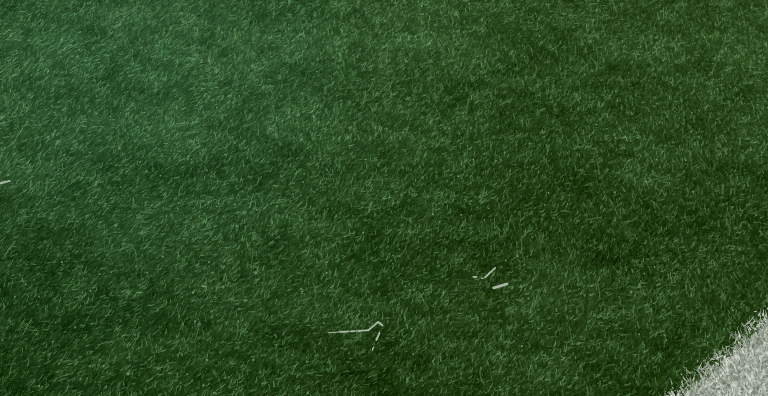
A Shadertoy shader for this texture:

```glsl
float hash(vec2 p) {
    return fract(sin(dot(p, vec2(127.1, 311.7))) * 43758.5453);
}

float noise(vec2 p) {
    vec2 i = floor(p), f = fract(p);
    f = f * f * (3.0 - 2.0 * f);
    return mix(mix(hash(i), hash(i + vec2(1, 0)), f.x),
               mix(hash(i + vec2(0, 1)), hash(i + vec2(1, 1)), f.x), f.y);
}

// Distance to a segment in x, position along it in y
vec2 segment(vec2 p, vec2 a, vec2 b) {
    vec2 d = b - a;
    float t = clamp(dot(p - a, d) / dot(d, d), 0.0, 1.0);
    return vec2(length(p - a - d * t), t);
}

vec3 grassColor(float tone, float cool) {
    vec3 c = mix(vec3(0.085, 0.185, 0.03), vec3(0.30, 0.445, 0.26), tone);
    return c + cool * vec3(-0.02, 0.005, 0.025);
}

vec3 whiteColor(float tone) {
    return mix(vec3(0.42, 0.46, 0.39), vec3(0.82, 0.84, 0.81), tone);
}

// Positive on the painted corner
float paintSide(vec2 q) {
    return dot(q - vec2(0.72, 0.0), vec2(0.576, -0.82));
}

void mainImage(out vec4 fragColor, in vec2 fragCoord) {
    vec2 p = fragCoord / iResolution.y;

    // Ground recedes towards the top
    float scale = 1.0 - 0.3 * p.y;
    vec2 q = vec2((p.x - 0.97) / scale, -log(scale) / 0.3);
    float soft = (0.0020 + 0.0010 * p.y) / scale;

    // Broad light: cool glow at upper left, paler far edge
    vec2 g = (p - vec2(0.38, 0.84)) * vec2(1.3, 1.8);
    float glow = exp(-dot(g, g));
    float cool = 0.9 * glow + 0.5 * (1.0 - smoothstep(0.0, 1.3, p.x)) - 0.15;
    float light = 0.24 * glow + 0.16 * smoothstep(0.4, 1.0, p.y) - 0.14;
    light += 0.2 * (noise(p * vec2(3.0, 9.0)) - 0.5);

    // Shaded thatch under the blades
    vec2 slant = mat2(0.8, -0.6, 0.6, 0.8) * q;
    float thatch = noise(slant * vec2(90.0, 190.0));
    vec3 color = grassColor(0.05 + 0.4 * thatch + light, cool);
    color = mix(color, whiteColor(0.4 * thatch), smoothstep(0.0, 0.03, paintSide(q)));

    // Overlapping layers of blades, one per cell, finer each time
    for (int layer = 0; layer < 5; layer++) {
        float grid = 38.0 + 13.0 * float(layer);
        vec2 home = floor(q * grid);
        for (int j = 1; j >= -1; j--) {
            for (int i = -1; i <= 1; i++) {
                vec2 cell = home + vec2(i, j);
                vec2 seed = cell + 17.3 * float(layer);
                float h = hash(seed + 5.1);
                vec2 mid = (cell + vec2(hash(seed), hash(seed + 2.7))) / grid;
                float bend = 0.65 * hash(seed + 9.4) + 0.35 * noise(mid * 16.0);
                float angle = mix(-0.35, 2.3, bend);
                float side = paintSide(mid) + 0.05 * (hash(seed + 6.6) - 0.5);
                float white = step(0.0, side);
                angle += white * 1.6 * (hash(seed + 3.3) - 0.2);
                float size = mix(0.25, 0.72, hash(seed + 7.9)) + 0.2 * white;
                vec2 along = vec2(cos(angle), sin(angle));
                vec2 reach = along * size / grid;
                // Bow each blade sideways
                vec2 s = segment(q, mid - reach, mid + reach);
                vec2 bow = vec2(-along.y, along.x) * s.y * (1.0 - s.y) * (h - 0.5) * 0.6 / grid;
                s = segment(q + bow, mid - reach, mid + reach);
                float width = 0.0021 * (1.0 - 0.6 * s.y);
                float cover = 1.0 - smoothstep(width - 0.5 * soft, width + 0.6 * soft, s.x);
                float clump = 0.36 * noise(mid * vec2(13.0, 22.0)) + 0.36 * noise(mid * vec2(38.0, 52.0));
                float tone = clump + 1.05 * h * h * h + 0.25 * (s.y - 0.5) + light - 0.10;
                vec3 blade = mix(grassColor(tone, cool), whiteColor(0.15 + 0.85 * h), white);
                color = mix(color, blade, cover * 0.88);
            }
        }
    }

    // Fine grain of tips and gaps
    float grain = noise(slant * vec2(130.0, 210.0) + 31.0) - 0.5;
    color *= 1.0 + 0.28 * grain;

    // Long pale stray blades, thinly scattered
    vec2 tuft = floor(q * 9.0);
    float pick = hash(tuft + 41.0);
    vec2 root = (tuft + 0.25 + 0.25 * vec2(hash(tuft + 1.9), hash(tuft + 6.2))) / 9.0;
    float lean = 0.1 + 1.7 * hash(tuft + 8.8);
    vec2 tip = root + 0.045 * vec2(cos(lean), sin(lean));
    float rise = segment(q, root, tip).y;
    vec2 curl = vec2(-sin(lean), cos(lean)) * 0.035 * rise * (1.0 - rise) * (pick - 0.85) * 8.0;
    float stray = 1.0 - smoothstep(0.0003, 0.0008 + soft, segment(q + curl, root, tip).x);
    color = mix(color, vec3(0.36, 0.48, 0.28), 0.6 * stray * step(0.78, pick));

    // Small glints of uneven strength
    vec2 spot = floor(q * 60.0);
    vec2 offset = fract(q * 60.0) - 0.3 - 0.4 * vec2(hash(spot + 4.0), hash(spot + 8.0));
    float glint = 1.0 - smoothstep(0.0008, 0.0042, length(offset) / 60.0);
    float chance = hash(spot + 12.0) - 0.025 * smoothstep(0.2, 1.6, p.x);
    float shine = 0.25 + 0.6 * hash(spot + 15.0);
    color = mix(color, vec3(0.52, 0.64, 0.54), shine * glint * step(0.94, chance));

    // Loose white fibres: one hooked strand and a few chips
    float broken = 0.004 * smoothstep(0.4, 0.7, noise(p * 110.0));
    float fibre = segment(p, vec2(0.83, 0.160), vec2(0.93, 0.166)).x + 0.3 * broken;
    fibre = min(fibre, segment(p, vec2(0.93, 0.166), vec2(0.955, 0.187)).x);
    fibre = min(fibre, segment(p, vec2(0.955, 0.187), vec2(0.966, 0.178)).x);
    fibre = min(fibre, segment(p, vec2(0.966, 0.178), vec2(0.938, 0.112)).x + broken);
    fibre = min(fibre, segment(p, vec2(1.19, 0.302), vec2(1.22, 0.298)).x + broken);
    fibre = min(fibre, segment(p, vec2(1.225, 0.30), vec2(1.25, 0.323)).x);
    fibre = min(fibre, segment(p, vec2(1.247, 0.273), vec2(1.28, 0.283)).x - 0.001);
    fibre = min(fibre, segment(p, vec2(0.0, 0.537), vec2(0.024, 0.543)).x);
    color = mix(color, vec3(0.72, 0.76, 0.71), 0.9 * (1.0 - smoothstep(0.0008, 0.004, fibre)));

    fragColor = vec4(clamp(color, 0.0, 1.0), 1.0);
}
```
